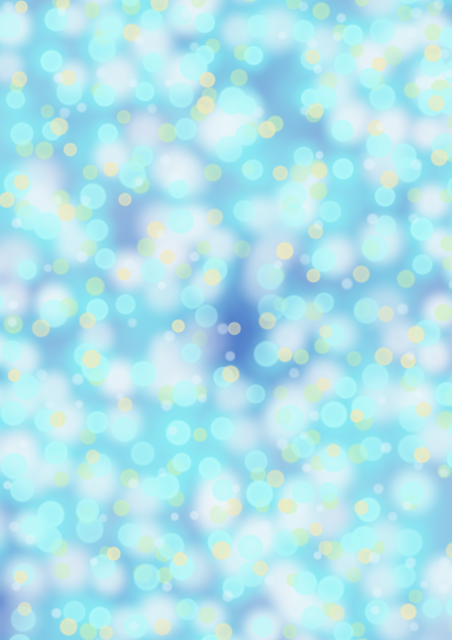
A Shadertoy shader for this background:

```glsl
// Pastel bokeh: blurred cyan and white lights over a blue ground, topped with
// crisper translucent cyan, lime and cream discs. Each layer scatters one
// jittered disc per grid cell; lengths are fractions of the canvas width.

float hash(vec2 p) {
    return fract(sin(dot(p, vec2(127.1, 311.7))) * 43758.5);
}

float valueNoise(vec2 p) {
    vec2 cell = floor(p);
    vec2 f = fract(p);
    f = f * f * (3.0 - 2.0 * f);
    float low = mix(hash(cell), hash(cell + vec2(1, 0)), f.x);
    float high = mix(hash(cell + vec2(0, 1)), hash(cell + vec2(1, 1)), f.x);
    return mix(low, high, f.y);
}

// Combined opacity of scattered discs; softness is the edge width over radius.
float discs(vec2 p, float spacing, float radius, float softness, float chance, float seed) {
    vec2 grid = p / spacing;
    vec2 home = floor(grid);
    float clear = 1.0;
    for (int y = -1; y <= 1; y++) {
        for (int x = -1; x <= 1; x++) {
            vec2 cell = home + vec2(x, y);
            vec2 key = cell + seed;
            vec2 jitter = vec2(hash(key + 3.1), hash(key + 7.7)) - 0.5;
            vec2 center = cell + 0.5 + 0.75 * jitter;
            float size = radius * mix(0.8, 1.2, hash(key + 13.3));
            float d = length(grid - center) * spacing / size;
            float body = 1.0 - smoothstep(1.0 - softness, 1.0 + softness, d);
            float rim = mix(0.82, 1.0, smoothstep(0.5, 0.95, d));
            float strength = mix(0.65, 1.0, hash(key + 19.9));
            float present = step(hash(key + 29.5), chance);
            clear *= 1.0 - body * mix(rim, 1.0, softness) * strength * present;
        }
    }
    return 1.0 - clear;
}

// Soft round weight used to thin the lights and reveal the ground.
float pool(vec2 p, vec2 center, float radius) {
    vec2 q = (p - center) / radius;
    return exp(-dot(q, q));
}

void mainImage(out vec4 fragColor, in vec2 fragCoord) {
    vec2 p = fragCoord / iResolution.x;
    float top = iResolution.y / iResolution.x;

    // Blue ground, deepest near the middle and in the lower corners
    float depth = pool(p, vec2(0.51, 0.46 * top), 0.10)
                + 0.7 * pool(p, vec2(0.57, 0.56 * top), 0.11)
                + 0.6 * pool(p, vec2(0.83, 0.52 * top), 0.07)
                + pool(p, vec2(0.0, 0.05), 0.10)
                + 0.6 * pool(p, vec2(1.0, 0.02), 0.09);
    depth = min(depth, 1.0);
    float cloud = valueNoise(p * 7.0 + 4.0);
    vec3 color = mix(vec3(0.44, 0.63, 0.84), vec3(0.66, 0.78, 0.90), cloud);
    color = mix(color, vec3(0.27, 0.42, 0.76), 0.85 * depth);
    float light = 1.0 - 0.75 * depth;

    // Blurred glows
    float haze = discs(p, 0.14, 0.070, 0.80, 0.85, 11.0);
    color = mix(color, vec3(0.52, 0.91, 0.95), 0.85 * light * haze);
    float halo = discs(p, 0.088, 0.040, 0.55, 0.85, 37.0);
    color = mix(color, vec3(0.53, 0.96, 0.97), 0.65 * light * halo);
    float bloom = discs(p, 0.10, 0.041, 0.65, 0.80, 53.0);
    color = mix(color, vec3(0.96, 0.97, 0.98), 0.92 * mix(1.0, light, 0.6) * bloom);

    // Crisper discs, each with a faint rim
    float lime = discs(p, 0.085, 0.018, 0.20, 0.65, 71.0);
    color = mix(color, vec3(0.80, 0.95, 0.73), 0.70 * light * lime);
    float cyan = discs(p, 0.088, 0.026, 0.13, 0.85, 37.0);
    color = mix(color, vec3(0.71, 0.98, 0.98), 0.88 * mix(1.0, light, 0.5) * cyan);
    float cream = discs(p, 0.11, 0.017, 0.18, 0.65, 97.0);
    color = mix(color, vec3(0.95, 0.92, 0.74), 0.88 * cream);
    float sparks = discs(p, 0.08, 0.010, 0.40, 0.55, 131.0);
    color = mix(color, vec3(0.92, 0.97, 0.99), 0.60 * sparks);

    fragColor = vec4(color, 1.0);
}
```
